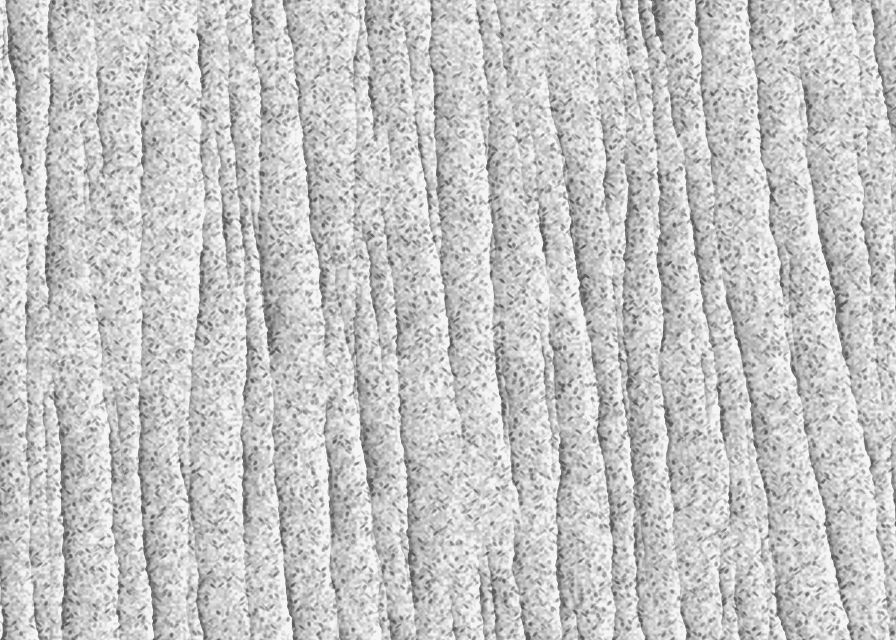
Reproduce this texture procedurally as a Shadertoy shader.

```glsl
// Pale grey bark-like plaster: leaning vertical ridges with lit and shaded edges over fine grit.

const float BASE_GREY    = 0.885;
const float RIDGE_COUNT  = 20.0;   // main ridges across the canvas width
const float CRACK_COUNT  = 21.0;   // shorter, fainter edges between them
const float CRACK_GAIN   = 0.75;
const float LEAN_LEFT    = 0.03;   // sideways drift per unit of height
const float LEAN_RIGHT   = 0.13;
const float LIT_GAIN     = 0.17;   // bright lip left of an edge
const float LIT_WIDTH    = 0.0080;
const float LINE_GAIN    = 0.30;   // thin broken dark line right of an edge
const float LINE_WIDTH   = 0.0034;
const float SHADE_GAIN   = 0.17;   // soft shade behind the line
const float SHADE_WIDTH  = 0.0180;
const float EDGE_BLUR    = 0.0012;
const float EDGE_ROUGH   = 0.0024; // grit-sized raggedness of the edges
const float GRIT_SCALE   = 330.0;
const float GRIT_GAIN    = 0.25;
const float MOTTLE_GAIN  = 0.08;
const float PIT_SCALE    = 165.0;
const float PIT_GAIN     = 0.36;
const vec3  TINT         = vec3(1.0);

float hash(vec2 p) {
    vec3 q = fract(vec3(p.xyx) * 0.1031);
    q += dot(q, q.yzx + 33.33);
    return fract((q.x + q.y) * q.z);
}

float valueNoise(vec2 p) {
    vec2 cell = floor(p), f = fract(p);
    f = f * f * (3.0 - 2.0 * f);
    float low  = mix(hash(cell), hash(cell + vec2(1, 0)), f.x);
    float high = mix(hash(cell + vec2(0, 1)), hash(cell + vec2(1, 1)), f.x);
    return mix(low, high, f.y);
}

// Cellular noise: scattered slanted pits, most shallow and a few deep.
float pits(vec2 p) {
    vec2 cell = floor(p);
    float depth = 0.0;
    for (int j = -1; j <= 1; j++)
    for (int i = -1; i <= 1; i++) {
        vec2 c = cell + vec2(i, j);
        vec2 d = p - c - vec2(hash(c + 11.0), hash(c + 47.0));
        d.x += d.y * (hash(c + 29.0) - 0.5) * 2.0;
        d.y *= 0.8;
        float strength = hash(c + 83.0);
        float oval = 1.0 - smoothstep(0.15, 0.55, length(d));
        depth = max(depth, oval * strength * strength);
    }
    return depth;
}

// Sideways wander of one edge, in ridge spacings.
float wander(float id, float y, float seed) {
    float phase = 6.283 * hash(vec2(id, seed));
    float tilt = hash(vec2(id, seed + 5.0)) - 0.5;
    return tilt * 2.0 * (y - 0.36)
         + 0.20 * sin(y * 6.0 + phase)
         + 0.04 * sin(y * 16.0 + phase * 3.0)
         + 0.12 * (valueNoise(vec2(y * 26.0, id * 7.0 + seed)) - 0.5)
         + 0.05 * (valueNoise(vec2(y * 90.0, id * 9.0 + seed)) - 0.5);
}

// Light and shade of a family of edges; presence sets how unbroken they are.
float ridges(vec2 p, float count, float seed, float presence) {
    float u = p.x * count;
    float nearest = floor(u);
    float tone = 0.0;
    for (int i = -2; i <= 2; i++) {
        float id = nearest + float(i);
        float start = id + 0.2 + 0.6 * hash(vec2(id, seed + 9.0));
        float d = (u - start - wander(id, p.y, seed)) / count;

        float along = valueNoise(vec2(p.y * 7.0 + id * 3.7, seed + id));
        float strength = smoothstep(0.0, 0.55, along - 0.6 + presence);
        float dash = valueNoise(vec2(p.y * 20.0, id * 5.0 + seed));
        float fleck = valueNoise(vec2(p.y * 130.0, id * 3.0 + seed));
        float broken = 1.5 * smoothstep(0.2, 0.8, 0.6 * dash + 0.4 * fleck);

        float side = smoothstep(-EDGE_BLUR, EDGE_BLUR, d);
        float lit = LIT_GAIN * (0.6 + 0.7 * dash) * exp(min(d, 0.0) / LIT_WIDTH);
        float behind = max(d, 0.0);
        float line = LINE_GAIN * broken * exp(-pow(behind / LINE_WIDTH, 2.0));
        float shade = SHADE_GAIN * (0.5 + dash) * exp(-behind / SHADE_WIDTH);
        tone += strength * mix(lit, -line - shade, side);
    }
    return tone;
}

void mainImage(out vec4 fragColor, in vec2 fragCoord) {
    vec2 p = fragCoord / iResolution.x;

    // Ridges lean further toward the right side and fray at grit size.
    vec2 leaning = p;
    leaning.x += p.y * mix(LEAN_LEFT, LEAN_RIGHT, p.x);
    leaning.x += EDGE_ROUGH * (valueNoise(p * 240.0 + 71.0) - 0.5);
    float relief = ridges(leaning, RIDGE_COUNT, 3.0, 0.62);
    relief += CRACK_GAIN * ridges(leaning + vec2(p.y * 0.02, 0.0), CRACK_COUNT, 61.0, 0.28);

    // Fine grit, a coarser mottle and small dark pits.
    float grit = GRIT_GAIN * (valueNoise(p * GRIT_SCALE) - 0.5);
    grit += MOTTLE_GAIN * (valueNoise(p * GRIT_SCALE * 0.3 + 31.0) - 0.5);
    grit -= PIT_GAIN * pits(p * PIT_SCALE);

    float tone = BASE_GREY + max(relief, -0.38) + grit;
    fragColor = vec4(TINT * clamp(tone, 0.36, 0.96), 1.0);
}
```
